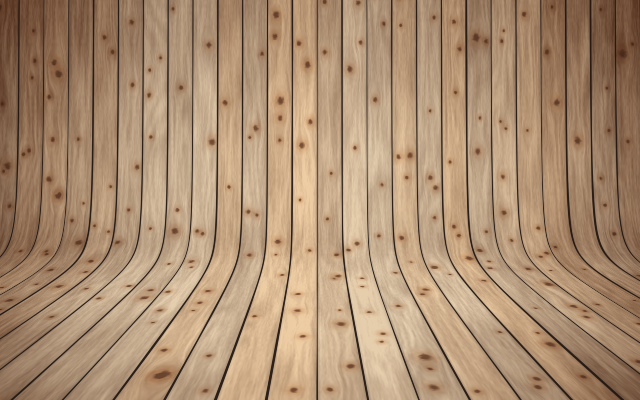
This texture is drawn by a Shadertoy shader. Its source:

```glsl
// Pine planks running down a wall, bending through a cove and fanning out as a floor.

float hash(vec2 p) {
    vec3 q = fract(vec3(p.xyx) * 0.1031);
    q += dot(q, q.yzx + 33.33);
    return fract((q.x + q.y) * q.z);
}

float noise(vec2 p) {
    vec2 i = floor(p), f = fract(p);
    f = f * f * (3.0 - 2.0 * f);
    return mix(mix(hash(i), hash(i + vec2(1, 0)), f.x),
               mix(hash(i + vec2(0, 1)), hash(i + vec2(1, 1)), f.x), f.y);
}

// Returns knot core, reddish halo and sideways push of the grain.
vec3 knots(vec2 board, float id) {
    vec3 sum = vec3(0.0);
    for (int k = 0; k < 3; k++) {
        float layer = float(k);
        float cellLength = 5.3 - 1.3 * layer;
        float cell = floor(board.y / cellLength + hash(vec2(id, layer + 3.0)));
        float start = (cell - hash(vec2(id, layer + 3.0))) * cellLength;
        vec2 seed = vec2(id * 7.0 + layer, cell);
        vec2 center = vec2(mix(0.2, 0.8, hash(seed + 11.0)),
                           start + cellLength * mix(0.2, 0.8, hash(seed + 23.0)));
        float present = step(hash(seed + 37.0), 0.48);
        float radius = mix(0.06, 0.17 - 0.03 * layer, hash(seed + 51.0));
        vec2 d = (board - center) / radius;
        d.y *= 0.85;
        float r = length(d) + 0.35 * (noise(board * 14.0) - 0.5);
        sum.x += present * (1.0 - smoothstep(0.3, 1.15, r));
        sum.y += present * exp(-r * r * 0.3);
        sum.z += present * d.x * radius * exp(-dot(d, d * vec2(0.15, 0.05)));
    }
    return sum;
}

void mainImage(out vec4 fragColor, in vec2 fragCoord) {
    vec2 p = fragCoord / iResolution.xy * vec2(1.6, 1.0);

    // Soft hinge: constant plank width above, perspective widening below
    float below = 0.348 - p.y;
    float floorDrop = 0.5 * (below + sqrt(below * below + 0.0028));
    float widening = 1.0 + 3.02 * floorDrop;
    float across = (p.x - 0.793) / (0.0619 * widening);
    float along = (p.y + floorDrop - 1.3 * (1.0 - 1.0 / widening)) / 0.0619;

    float id = floor(across);
    vec2 board = vec2(across - id, along);
    vec3 knot = knots(board, id);

    // Long fibres and wandering growth rings, pushed aside by knots
    float shift = hash(vec2(id, 5.0)) * 90.0;
    float gx = board.x - knot.z * 0.8;
    float fibre = noise(vec2(gx * 11.0 + shift, along * 0.55))
                + 0.7 * noise(vec2(gx * 23.0 + shift, along * 1.6)) - 0.85;
    float wander = noise(vec2(gx * 1.7 + shift, along * 0.22 + shift));
    float rings = sin(gx * 13.0 + wander * 26.0 + shift);
    float blotch = noise(vec2(board.x * 1.5 + shift, along * 0.5)) - 0.5;
    float speck = noise(vec2(gx * 30.0 + shift, along * 7.0)) - 0.5;

    // Broad lighting: bright middle and cove foot, dark sides and top
    float side = (p.x - 0.81) / 0.8;
    float light = 0.92 - 0.62 * pow(abs(side), 2.1);
    light -= 0.32 * smoothstep(0.55, 1.05, p.y);
    light -= 0.10 * smoothstep(0.16, 0.0, p.y);
    light += 0.09 * exp(-pow((p.y - 0.25) / 0.09, 2.0));
    light -= 0.07 * exp(-pow((p.y - 0.39) / 0.06, 2.0));

    float tone = light + 0.17 * (hash(vec2(id, 71.0)) - 0.5);
    tone += 0.17 * fibre + 0.045 * rings + 0.16 * blotch + 0.09 * speck;
    vec3 color = mix(vec3(0.40, 0.27, 0.19), vec3(0.86, 0.77, 0.65), clamp(tone, -0.1, 1.08));
    color *= mix(vec3(1.0), vec3(1.04, 0.99, 0.93), hash(vec2(id, 83.0)));

    // Knots
    color *= mix(vec3(1.0), vec3(0.86, 0.72, 0.60), min(knot.y, 1.0) * 0.75);
    color = mix(color, vec3(0.34, 0.20, 0.13) * (0.65 + 0.45 * light), min(knot.x, 1.0) * 0.75);

    // Gaps between planks, each with its own width, and worn edges
    float seam = floor(across + 0.5);
    float gap = abs(across - seam);
    float blur = length(vec2(dFdx(across), dFdy(across)));
    float halfWidth = mix(0.013, 0.036, hash(vec2(seam, 97.0)));
    halfWidth *= 0.8 + 0.4 * noise(vec2(seam * 9.0, along * 0.4));
    color *= 1.0 - 0.20 * exp(-gap * 18.0);
    color += 0.04 * light * exp(-pow((across - seam - 0.085) / 0.03, 2.0));
    float dark = 1.0 - smoothstep(halfWidth - 0.6 * blur, halfWidth + 0.6 * blur, gap);
    color = mix(color, vec3(0.13, 0.085, 0.07), dark * 0.92);

    fragColor = vec4(clamp(color, 0.0, 1.0), 1.0);
}
```
